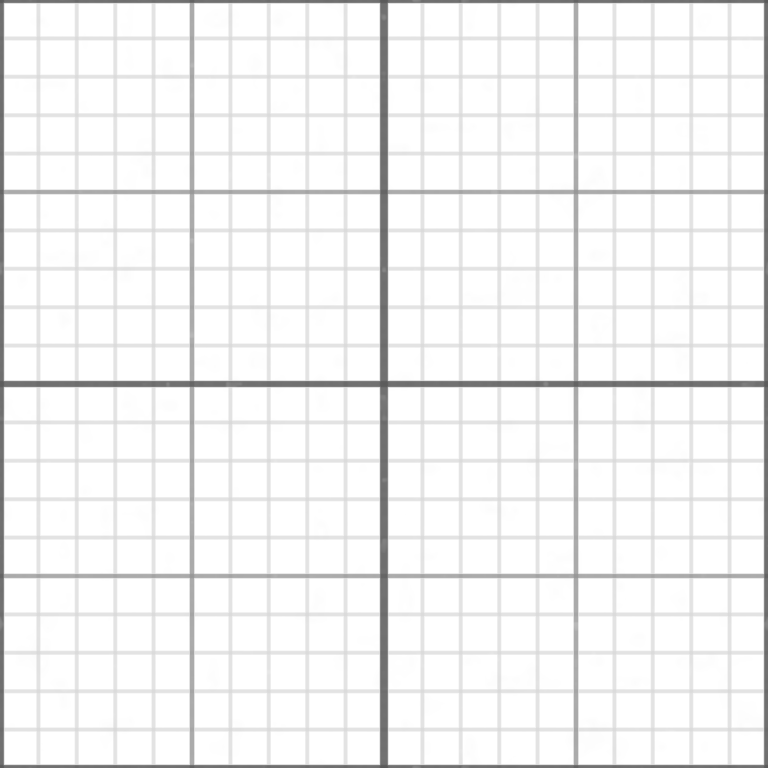
A Shadertoy shader for this pattern:

```glsl
// Graph paper: 20 x 20 fine cells, grouped by medium lines every quarter and
// heavy lines every half. Lines are translucent ink, so crossings darken,
// and wrapping value noise adds faint scuffs. The sheet tiles on all sides.

const float FINE_CELLS   = 20.0;
const float MEDIUM_CELLS = 4.0;
const float HEAVY_CELLS  = 2.0;

// Line widths as fractions of the canvas: x for vertical, y for horizontal lines.
const vec2 FINE_WIDTH   = vec2(0.0050, 0.0050);
const vec2 MEDIUM_WIDTH = vec2(0.0058, 0.0055);
const vec2 HEAVY_WIDTH  = vec2(0.0104, 0.0080);
const float EDGE_SOFTNESS = 0.0006;

const float PAPER_SHADE  = 1.0;
const float FINE_SHADE   = 0.89;
const float MEDIUM_SHADE = 0.67;
const float HEAVY_SHADE  = 0.44;

const float CROSS_DARKENING = 0.32;
const float GRAIN_AMOUNT = 0.025;
const float SCUFF_AMOUNT = 0.16;
const float PAPER_SMUDGE = 0.012;

float hash(vec2 p) {
    vec3 q = fract(p.xyx * vec3(0.1031, 0.1030, 0.0973));
    q += dot(q, q.yzx + 33.33);
    return fract((q.x + q.y) * q.z);
}

// Value noise that repeats every whole canvas.
float wrapNoise(vec2 uv, float period, float seed) {
    vec2 p = uv * period;
    vec2 cell = floor(p);
    vec2 f = fract(p);
    f = f * f * (3.0 - 2.0 * f);
    vec2 lo = mod(cell, period) + seed;
    vec2 hi = mod(cell + 1.0, period) + seed;
    float bottom = mix(hash(lo), hash(vec2(hi.x, lo.y)), f.x);
    float top = mix(hash(vec2(lo.x, hi.y)), hash(hi), f.x);
    return mix(bottom, top, f.y);
}

// Antialiased coverage of vertical (x) and horizontal (y) lines.
vec2 lineCoverage(vec2 uv, float cells, vec2 width, vec2 pixel) {
    vec2 dist = abs(fract(uv * cells + 0.5) - 0.5) / cells;
    return clamp((0.5 * width - dist) / (pixel + EDGE_SOFTNESS) + 0.5, 0.0, 1.0);
}

void mainImage(out vec4 fragColor, in vec2 fragCoord) {
    vec2 uv = fragCoord / iResolution.xy;
    vec2 pixel = 1.0 / iResolution.xy;

    // Heavier rulings replace lighter ones along each axis.
    vec2 ink = vec2(PAPER_SHADE);
    ink = mix(ink, vec2(FINE_SHADE), lineCoverage(uv, FINE_CELLS, FINE_WIDTH, pixel));
    ink = mix(ink, vec2(MEDIUM_SHADE), lineCoverage(uv, MEDIUM_CELLS, MEDIUM_WIDTH, pixel));
    ink = mix(ink, vec2(HEAVY_SHADE), lineCoverage(uv, HEAVY_CELLS, HEAVY_WIDTH, pixel));

    // The darker line dominates a crossing; the other tints it.
    float darker = min(ink.x, ink.y);
    float lighter = max(ink.x, ink.y);
    float shade = darker * mix(1.0, lighter, CROSS_DARKENING);

    // Wear: fine grain and sparse pale scuffs in the ink, faint marks on paper.
    float inkDepth = 1.0 - darker;
    float grain = wrapNoise(uv, 160.0, 7.0) - 0.5;
    float scuff = smoothstep(0.76, 0.98, 0.6 * wrapNoise(uv, 48.0, 19.0)
                                       + 0.4 * wrapNoise(uv, 128.0, 43.0));
    float smudge = smoothstep(0.68, 0.95, wrapNoise(uv, 36.0, 71.0));
    shade += inkDepth * (GRAIN_AMOUNT * grain + SCUFF_AMOUNT * scuff);
    shade -= PAPER_SMUDGE * smudge * (1.0 - inkDepth) * wrapNoise(uv, 110.0, 5.0);

    fragColor = vec4(vec3(clamp(shade, 0.0, 1.0)), 1.0);
}
```
